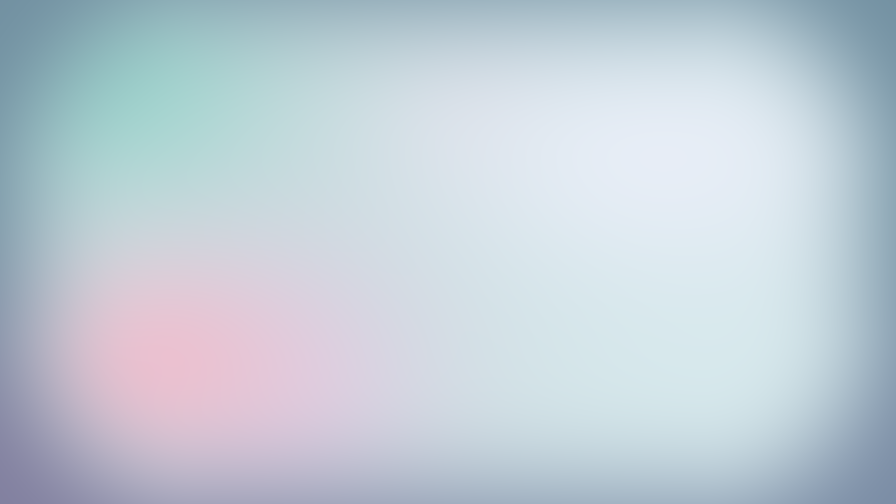
Give the GLSL for this background, as a WebGL 1 fragment shader.

```glsl
precision highp float;
// Soft pastel backdrop: teal, pink and pale blue glows inside a slate vignette.

uniform vec2 u_resolution;

// Elliptical Gaussian falloff, 1 at the center.
float glow(vec2 p, vec2 center, vec2 radius) {
  vec2 d = (p - center) / radius;
  return exp(-dot(d, d));
}

// Slate border, more violet towards the bottom.
vec3 addVignette(vec3 color, vec2 p) {
  vec2 inset = max(abs(p - 0.5) - vec2(0.28, 0.14), 0.0) / vec2(0.22, 0.41);
  float d2 = dot(inset, inset);
  float amount = 0.95 * (1.0 - exp(-1.4 * d2 * d2));
  vec3 upperEdge = vec3(0.43, 0.55, 0.62);
  vec3 lowerEdge = mix(vec3(0.49, 0.48, 0.61), vec3(0.46, 0.53, 0.63), smoothstep(0.1, 0.7, p.x));
  return mix(color, mix(lowerEdge, upperEdge, smoothstep(0.05, 0.65, p.y)), amount);
}

void main() {
  vec2 p = gl_FragCoord.xy / u_resolution;

  // Pale base, brighter to the right
  vec3 color = mix(vec3(0.80, 0.865, 0.88), vec3(0.84, 0.91, 0.925), smoothstep(0.3, 0.8, p.x));

  // Broad light at the upper right, with a faint lilac shoulder
  color = mix(color, vec3(0.87, 0.87, 0.91), 0.6 * glow(p, vec2(0.53, 0.77), vec2(0.12, 0.18)));
  color = mix(color, vec3(0.905, 0.93, 0.965), glow(p, vec2(0.74, 0.69), vec2(0.22, 0.24)));

  // Teal at the upper left
  color = mix(color, vec3(0.61, 0.83, 0.80), 0.88 * glow(p, vec2(0.13, 0.84), vec2(0.18, 0.26)));

  // Lavender halo around the pink at the lower left
  color = mix(color, vec3(0.88, 0.80, 0.89), 0.8 * glow(p, vec2(0.31, 0.22), vec2(0.17, 0.27)));
  color = mix(color, vec3(0.93, 0.75, 0.81), 0.92 * glow(p, vec2(0.18, 0.28), vec2(0.15, 0.20)));

  gl_FragColor = vec4(addVignette(color, p), 1.0);
}
```
